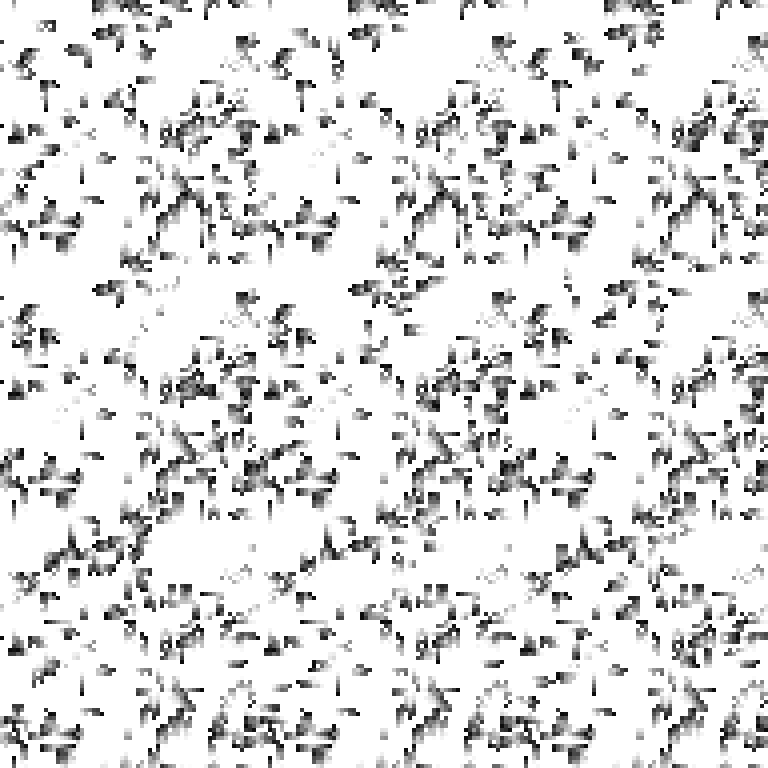
Reproduce this pattern procedurally as a WebGL 1 fragment shader.

```glsl
precision highp float;
// Blocky chains of fading black trails on white, in a 3 by 3 repeat that drifts from tile to tile.

uniform vec2 u_resolution;

const float REPEATS = 3.0;
const float TILE_CELLS = 64.0;
const float SITE_CELLS = 8.0;
const float SITES = TILE_CELLS / SITE_CELLS;
const float HEAD_INK = 0.96;
const float FADE_STEP = 0.18;

float hash(vec2 p, float salt) {
  return fract(sin(dot(p, vec2(127.1, 311.7)) + salt * 74.7) * 43758.5);
}

// One of the four axis directions
vec2 axisDirection(float pick) {
  float quarter = floor(pick * 4.0);
  return quarter < 2.0 ? vec2(quarter * 2.0 - 1.0, 0.0)
                       : vec2(0.0, quarter * 2.0 - 5.0);
}

// Dark head with a ragged tail that loses ink cell by cell
float trailInk(vec2 offset, vec2 dir, float width, float age, float seed) {
  float along = -dot(offset, dir);
  float across = dot(offset, vec2(-dir.y, dir.x));
  if (across < -0.5 || across > width - 0.5) return 0.0;
  float wear = 0.0;
  if (width > 1.5) {
    along -= floor(2.0 * hash(vec2(across, 3.0), seed));
    wear = 1.6 * pow(hash(vec2(along, across), seed + 5.0), 2.0);
    if (hash(vec2(across, along), seed + 9.0) < 0.1) return 0.0;
  }
  if (along < -0.5) return 0.0;
  return max(0.0, HEAD_INK - FADE_STEP * (along + age + wear));
}

// Chain of trails belonging to one site of the tile
float chainInk(vec2 cell, vec2 site) {
  vec2 tile = floor(site / SITES);
  vec2 local = mod(site, SITES);

  // Some sites change by row, a few by column
  float change = hash(local, 1.0);
  float variant = change < 0.3 ? tile.y : 0.0;
  if (change < 0.07) variant += 3.0 * tile.x;
  float salt = 11.0 + variant * 1.7;

  // Sparser lower rows and an open lane within each tile
  float presence = 0.56 + 0.05 * tile.y;
  if (abs(local.x - 3.0) < 0.5) presence *= 0.4;
  if (hash(local, 2.0 + variant) > presence) return 0.0;

  bool single = hash(local, 4.0) < 0.22;
  float slope = hash(local, 6.0) < 0.65 ? 1.0 : -1.0;
  vec2 heading = vec2(1.0, slope * (0.5 + 0.6 * hash(local, 7.0)));
  float chainAge = hash(local, salt) < 0.2 ? 2.6 : 0.0;
  vec2 start = site * SITE_CELLS + 2.0
             + floor(4.0 * vec2(hash(local, 8.0), hash(local, 9.0)));

  float ink = 0.0;
  for (int i = 0; i < 4; i++) {
    if (single && i > 0) break;
    float link = float(i);
    float seed = salt + link * 2.3;
    vec2 jitter = vec2(hash(local, seed + 0.3), hash(local, seed + 0.7)) - 0.5;
    vec2 shift = single ? vec2(0.0)
                        : floor(heading * (link - 1.5) * 3.0 + jitter * 3.0);
    vec2 dir = axisDirection(hash(local, seed + 1.1));
    float width = single ? 1.0 : 2.0 + floor(2.0 * hash(local, seed + 1.5));
    float age = single ? 0.0 : chainAge + floor(1.5 * hash(local, seed + 1.9));
    float trailSeed = hash(local, seed + 2.1);
    ink = max(ink, trailInk(cell - start - shift, dir, width, age, trailSeed));
  }
  return ink;
}

float patternInk(vec2 uv) {
  vec2 cell = floor(uv * REPEATS * TILE_CELLS);
  vec2 home = floor(cell / SITE_CELLS);
  float ink = 0.0;
  for (int y = -1; y <= 1; y++) {
    for (int x = -1; x <= 1; x++) {
      ink = max(ink, chainInk(cell, home + vec2(float(x), float(y))));
    }
  }
  return ink;
}

void main() {
  // Four samples per pixel soften the cell edges
  float ink = 0.0;
  for (int y = 0; y < 2; y++) {
    for (int x = 0; x < 2; x++) {
      vec2 nudge = vec2(float(x), float(y)) * 0.5 - 0.25;
      ink += 0.25 * patternInk((gl_FragCoord.xy + nudge) / u_resolution);
    }
  }
  gl_FragColor = vec4(vec3(1.0 - ink), 1.0);
}
```
